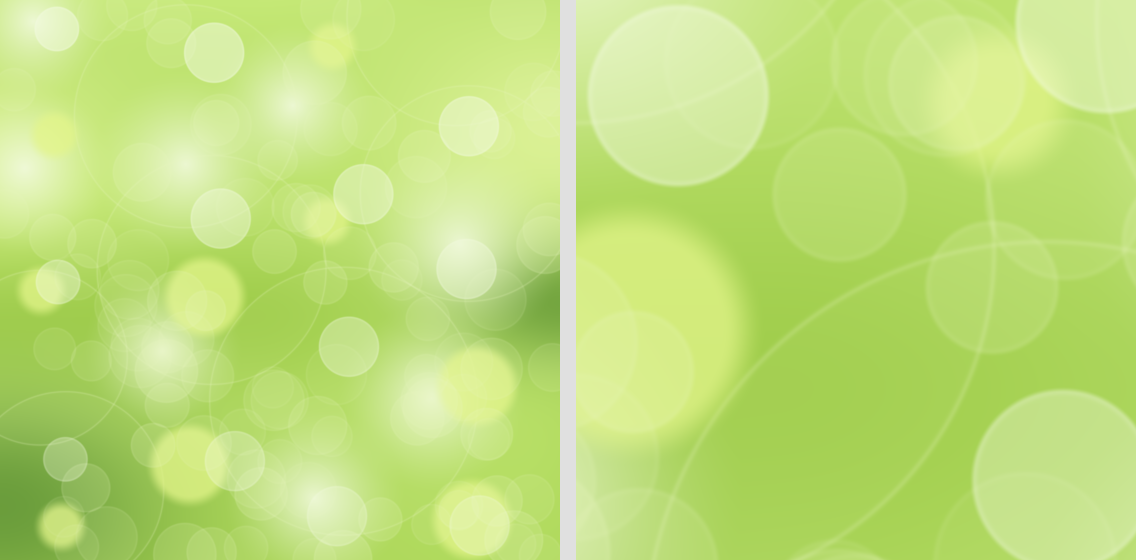
Left, the full canvas; right, a detail of the centre.
This background is drawn by a WebGL 2 fragment shader. Its source:

```glsl
#version 300 es
precision highp float;
// Fresh green bokeh: a cloudy green gradient under soft white glows, faint
// overlapping discs, wide thin rings, blurred yellow lights and pale discs.
// Every layer is scattered by a loop and blended over the one below.

uniform vec2 u_resolution;
out vec4 fragColor;

const vec3 DEEP_GREEN  = vec3(0.36, 0.57, 0.19);
const vec3 LEAF_GREEN  = vec3(0.56, 0.76, 0.21);
const vec3 LIME        = vec3(0.77, 0.91, 0.46);
const vec3 PALE_LIME   = vec3(0.89, 0.96, 0.62);
const vec3 MIST        = vec3(0.91, 0.96, 0.75);
const vec3 WARM_YELLOW = vec3(0.89, 0.96, 0.54);
const vec3 SOFT_WHITE  = vec3(0.95, 0.98, 0.88);

float hash(vec2 p) {
    vec3 q = fract(p.xyx * 0.1031);
    q += dot(q, q.yzx + 33.33);
    return fract((q.x + q.y) * q.z);
}

vec2 hash2(float index, float seed) {
    return vec2(hash(vec2(index, seed)), hash(vec2(index, seed + 17.0)));
}

float valueNoise(vec2 p) {
    vec2 cell = floor(p);
    vec2 t = fract(p);
    t = t * t * (3.0 - 2.0 * t);
    float low = mix(hash(cell), hash(cell + vec2(1, 0)), t.x);
    float high = mix(hash(cell + vec2(0, 1)), hash(cell + vec2(1, 1)), t.x);
    return mix(low, high, t.y);
}

// Evenly spread point sequence, loosened by a small random offset
vec2 spread(float index, vec2 start, float jitter) {
    vec2 point = fract(start + index * vec2(0.7549, 0.5698));
    return point + jitter * (hash2(index, start.x * 100.0) - 0.5);
}

float blob(vec2 p, vec2 center, vec2 size) {
    vec2 d = (p - center) / size;
    return exp(-dot(d, d));
}

float disc(float dist, float radius, float blur) {
    return 1.0 - smoothstep(radius - blur, radius + blur, dist);
}

float rim(float dist, float radius, float width) {
    float d = (dist - radius) / width;
    return exp(-d * d);
}

vec3 backdrop(vec2 p) {
    float cloud = valueNoise(p * vec2(2.2, 4.5) + 3.0);
    float light = 0.62 + 0.7 * (cloud - 0.5) + 0.35 * (p.y - 0.5);
    vec3 color = mix(LEAF_GREEN, LIME, clamp(light, 0.0, 1.0));
    color = mix(color, PALE_LIME, 0.75 * blob(p, vec2(1.0, 0.76), vec2(0.28, 0.2)));
    color = mix(color, PALE_LIME, 0.5 * blob(p, vec2(0.0, 0.75), vec2(0.2, 0.18)));
    color = mix(color, DEEP_GREEN, 0.9 * blob(p, vec2(0.0, 0.1), vec2(0.3, 0.2)));
    return mix(color, DEEP_GREEN, 0.75 * blob(p, vec2(1.0, 0.46), vec2(0.2, 0.11)));
}

void main() {
    vec2 p = gl_FragCoord.xy / u_resolution.y;
    float edge = max(0.0018, 0.75 / u_resolution.y);
    vec3 color = backdrop(p);

    // Soft white glows with a bright core
    for (int i = 0; i < 8; i++) {
        vec2 center = spread(float(i), vec2(0.03, 0.69), 0.06);
        float radius = mix(0.14, 0.2, hash(vec2(float(i), 5.0)));
        float falloff = max(0.0, 1.0 - distance(p, center) / radius);
        color = mix(color, SOFT_WHITE, 0.88 * pow(falloff, 1.4));
    }

    // Wide, barely visible rings
    for (int i = 0; i < 7; i++) {
        vec2 center = spread(float(i), vec2(0.33, 0.55), 0.1);
        float radius = mix(0.14, 0.24, hash(vec2(float(i), 9.0)));
        float dist = distance(p, center);
        float alpha = 0.05 * disc(dist, radius, edge) + 0.2 * rim(dist, radius, edge);
        color = mix(color, MIST, alpha);
    }

    // Blurred yellow lights in two sizes
    for (int i = 0; i < 9; i++) {
        vec2 center = spread(float(i), vec2(0.07, 0.48), 0.05);
        float radius = i % 2 == 1 ? 0.068 : 0.039;
        float dist = distance(p, center);
        color = mix(color, WARM_YELLOW, 0.75 * disc(dist, radius, 0.013));
    }

    // Many faint overlapping discs
    for (int i = 0; i < 95; i++) {
        vec2 center = hash2(float(i), 41.0);
        vec2 kind = hash2(float(i), 83.0);
        float radius = mix(0.036, 0.058, kind.x);
        float dist = distance(p, center);
        float alpha = mix(0.06, 0.2, kind.y) * disc(dist, radius, edge);
        alpha += 0.06 * rim(dist, radius - edge, edge);
        color = mix(color, MIST, alpha);
    }

    // Clear pale discs, stronger towards the top
    for (int i = 0; i < 12; i++) {
        vec2 center = spread(float(i), vec2(0.09, 0.94), 0.08);
        float radius = i % 4 == 0 ? 0.04 : 0.054;
        float dist = distance(p, center);
        float alpha = mix(0.25, 0.52, center.y) * disc(dist, radius, edge);
        alpha += 0.1 * rim(dist, radius - edge, edge);
        color = mix(color, SOFT_WHITE, alpha);
    }

    fragColor = vec4(color, 1.0);
}
```
